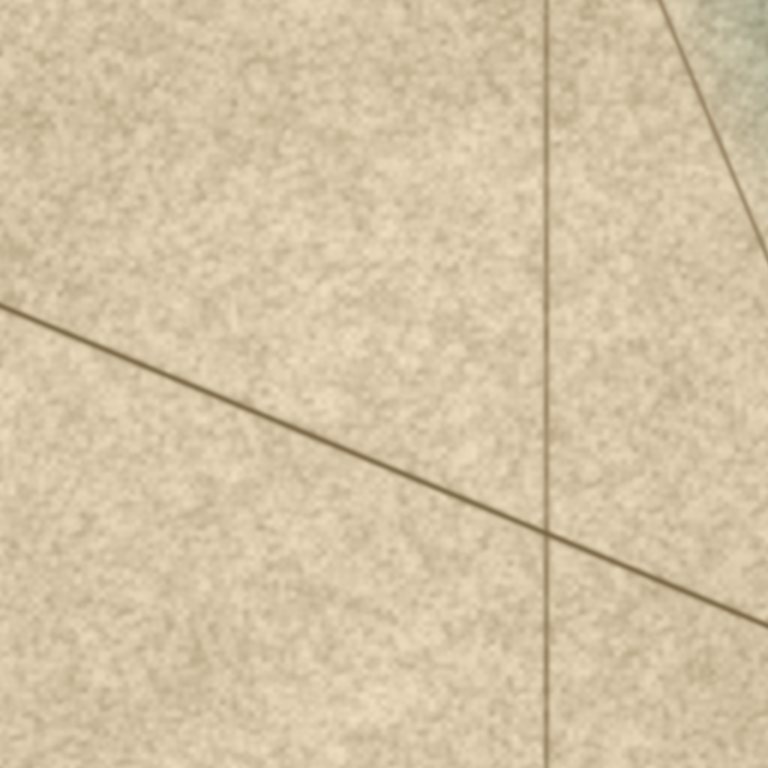
This texture is drawn by a Shadertoy shader. Its source:

```glsl
// Sand-coloured, finely grained stone crossed by three thin dark seams.
// Layered value noise forms the grain, broad soft patches shade the slab,
// and distances to straight lines draw the seams.

const vec3 STONE = vec3(0.842, 0.775, 0.655);
const vec3 CORNER_TINT = vec3(0.67, 0.675, 0.575);
const vec3 SEAM_DARK = vec3(0.45, 0.375, 0.245);
const vec3 SEAM_PALE = vec3(0.56, 0.485, 0.355);
const vec3 GRAIN_TINT = vec3(0.98, 1.0, 1.04);
const float GRAIN_SCALE = 128.0;
const float FLECK_SCALE = 82.0;
const float GRAIN_DEPTH = 0.075;
const float FLECK_DEPTH = 0.095;
const float MOTTLE_DEPTH = 0.045;
const float CLOUD_DEPTH = 0.02;
const float SEAM_WIDTH = 0.0046;
const float UPRIGHT_X = 0.7115;

float hash(vec2 p) {
    vec3 q = fract(vec3(p.xyx) * 0.1031);
    q += dot(q, q.yzx + 33.33);
    return fract((q.x + q.y) * q.z);
}

// Smooth value noise centred on zero
float noise(vec2 p) {
    vec2 cell = floor(p);
    vec2 f = fract(p);
    f = f * f * (3.0 - 2.0 * f);
    float low = mix(hash(cell), hash(cell + vec2(1.0, 0.0)), f.x);
    float high = mix(hash(cell + vec2(0.0, 1.0)), hash(cell + 1.0), f.x);
    return mix(low, high, f.y) - 0.5;
}

float lineDistance(vec2 p, vec2 a, vec2 b) {
    vec2 along = normalize(b - a);
    return dot(p - a, vec2(-along.y, along.x));
}

// Soft seam coverage, never thinner than a pixel
float seam(float dist, float width) {
    float w = max(width, 0.8 / iResolution.y);
    return exp(-dist * dist / (w * w));
}

float patchGlow(vec2 p, vec2 centre, vec2 radius) {
    vec2 d = (p - centre) / radius;
    return exp(-dot(d, d));
}

void mainImage(out vec4 fragColor, in vec2 fragCoord) {
    vec2 uv = fragCoord / iResolution.xy;

    // Grain, slightly slanted flecks, mottling and faint clouds
    mat2 slantGrain = mat2(0.92, -0.39, 0.39, 0.92);
    float fleck = noise(slantGrain * uv * FLECK_SCALE * vec2(1.0, 1.15) + 61.3);
    float tone = GRAIN_DEPTH * noise(uv * GRAIN_SCALE);
    tone += FLECK_DEPTH * (fleck - 0.6 * fleck * fleck + 0.025);
    tone += MOTTLE_DEPTH * noise(uv * 41.0 + 17.3);
    tone += CLOUD_DEPTH * (noise(uv * 19.0 + 41.7) + noise(uv * 9.0 + 5.2));

    // Broad light and dark areas
    tone += 0.024 * patchGlow(uv, vec2(0.46, 0.62), vec2(0.22, 0.18));
    tone += 0.018 * patchGlow(uv, vec2(0.59, 0.80), vec2(0.09, 0.05));
    tone += 0.014 * patchGlow(uv, vec2(0.48, 0.10), vec2(0.16, 0.12));
    tone += 0.012 * patchGlow(uv, vec2(0.10, 0.45), vec2(0.18, 0.09));
    tone -= 0.034 * patchGlow(uv, vec2(0.62, 0.91), vec2(0.22, 0.09));
    tone -= 0.020 * patchGlow(uv, vec2(0.14, 0.87), vec2(0.18, 0.10));
    tone -= 0.030 * patchGlow(uv, vec2(0.28, 0.12), vec2(0.09, 0.06));
    tone -= 0.026 * patchGlow(uv, vec2(0.03, 0.67), vec2(0.12, 0.14));
    tone -= 0.042 * patchGlow(uv, vec2(1.0, 0.10), vec2(0.13, 0.14));
    tone -= 0.026 * patchGlow(uv, vec2(0.0, 0.05), vec2(0.15, 0.12));
    vec3 color = STONE + tone * GRAIN_TINT;

    // Cool stain beyond the steep seam, deepest at the upper right
    float steepDist = lineDistance(uv, vec2(0.859, 1.0), vec2(1.0, 0.664));
    float stain = smoothstep(-0.045, 0.15, steepDist) * smoothstep(0.52, 0.88, uv.y);
    color = mix(color, CORNER_TINT + tone, 0.95 * stain);

    // Upright, steep and long slanting seams
    float wear = 1.0 + 0.35 * noise(vec2(3.0, uv.y * 60.0));
    float upright = seam(uv.x - UPRIGHT_X, SEAM_WIDTH);
    color = mix(color, SEAM_PALE, 0.72 * wear * upright);

    color = mix(color, SEAM_PALE, 0.74 * seam(steepDist, SEAM_WIDTH * 0.9));

    float slantDist = lineDistance(uv, vec2(0.0, 0.602), vec2(1.0, 0.185));
    color = mix(color, SEAM_DARK, 0.85 * seam(slantDist, SEAM_WIDTH));

    fragColor = vec4(clamp(color, 0.0, 1.0), 1.0);
}
```
